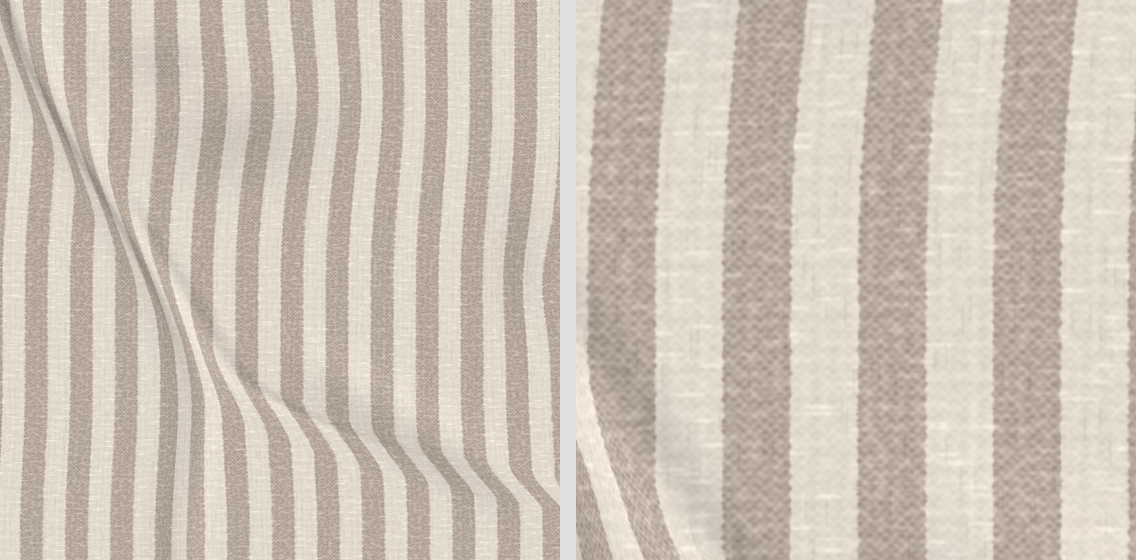
Left, the full canvas; right, a detail of the centre.
This texture is drawn by a WebGL 2 fragment shader. Its source:

```glsl
#version 300 es
precision highp float;
uniform vec2 u_resolution;
out vec4 fragColor;

vec2 hash2(vec2 p) {
    return fract(sin(vec2(dot(p, vec2(127.1, 311.7)), dot(p, vec2(269.5, 183.3)))) * 4375.85);
}

// Distance to the nearest scattered point
float cellular(vec2 p) {
    vec2 cell = floor(p), f = fract(p);
    float nearest = 8.0;
    for (int j = -1; j <= 1; j++)
        for (int i = -1; i <= 1; i++) {
            vec2 o = vec2(i, j);
            vec2 d = o + hash2(cell + o) - f;
            nearest = min(nearest, dot(d, d));
        }
    return sqrt(nearest);
}

float bump(float d, float width) {
    return exp(-d * d / (width * width));
}

float blob(vec2 d, vec2 size) {
    return exp(-dot(d / size, d / size));
}

float leftOf(float d, float width) {
    return 1.0 - smoothstep(-width, width, d);
}

// Signed distances across the sharp crease (x) and the broad ridge (y)
vec2 foldDistances(vec2 p, float t) {
    float crease = 0.345 * smoothstep(-0.1, 0.75, t) - 0.03 * smoothstep(0.7, 1.0, t);
    float late = max(t - 0.64, 0.0);
    float ridge = 0.62 * t - 0.04 + 8.0 * late * late;
    return p.x - vec2(crease, ridge);
}

// Sideways pull of the cloth caused by the folds
float drape(vec2 p, float t, vec2 folds) {
    float pull = -0.015 * smoothstep(0.2, 0.5, t) * (1.0 - 0.7 * smoothstep(0.7, 0.95, t));
    pull += mix(0.052, 0.033, smoothstep(0.7, 0.95, t)) * leftOf(folds.x, 0.05);
    pull += 0.055 * leftOf(folds.y, 0.035 + 0.12 * smoothstep(0.6, 0.85, t));
    pull += 0.014 * blob(vec2(p.x - 0.5, t - 0.17), vec2(0.2, 0.11));
    pull -= 0.018 * blob(vec2(p.x - 1.0, t - 0.51), vec2(0.09, 0.09));
    return pull;
}

// Light and shade of the folds
float foldShade(vec2 p, float t, vec2 folds) {
    float upper = 1.0 - smoothstep(0.4, 0.8, t);
    float lower = smoothstep(0.25, 0.45, t) * (1.0 - smoothstep(0.7, 0.85, t));
    float shade = 1.015 - 0.15 * upper * bump(folds.x + 0.004, 0.009);
    shade -= 0.06 * bump(folds.x + 0.015, 0.035);
    shade += 0.035 * bump(folds.x - 0.035, 0.025);
    shade -= 0.10 * lower * bump(folds.y - 0.055, 0.016);
    shade += 0.04 * lower * bump(folds.y - 0.02, 0.025);
    shade -= 0.08 * blob(vec2(p.x - 0.43, t - 0.25), vec2(0.13, 0.08));
    shade -= 0.06 * blob(vec2(p.x - 0.28, t - 0.11), vec2(0.08, 0.05));
    shade -= 0.05 * blob(vec2(p.x - 0.92, t - 0.45), vec2(0.05, 0.12));
    // Diagonal swell toward the lower right
    float swell = t - 0.36 - 0.55 * p.x;
    float reach = smoothstep(0.45, 0.65, p.x) * (1.0 - smoothstep(0.8, 1.0, p.x));
    shade += reach * (0.03 * bump(swell + 0.05, 0.04) - 0.07 * bump(swell - 0.035, 0.045));
    return shade;
}

void main() {
    vec2 p = gl_FragCoord.xy / u_resolution;
    float t = 1.0 - p.y;
    vec2 folds = foldDistances(p, t);
    vec2 cloth = vec2(p.x - drape(p, t, folds), p.y + 0.003 * sin(p.x * 9.0));

    // Woven stripes with slightly ragged edges
    float grain = cellular(cloth * vec2(130.0, 220.0)) - 0.45;
    float across = (cloth.x - 0.0534) / 0.0805;
    float soft = 0.012 + 0.7 * fwidth(across);
    float offset = abs(fract(across + 0.5) - 0.5) + 0.025 * grain;
    float dark = 1.0 - smoothstep(0.25 - soft, 0.25 + soft, offset);
    vec3 cream = vec3(0.877, 0.842, 0.797);
    vec3 flax = vec3(0.713, 0.662, 0.612);
    vec3 color = mix(cream, flax, dark);

    // Plain weave, faded where the threads get too fine
    vec2 thread = cloth * 160.0;
    vec2 fade = 1.0 - smoothstep(0.3, 0.55, fwidth(thread));
    vec2 wave = sin(thread * 6.2832) * fade;
    float weave = wave.x * wave.y * mix(0.012, 0.035, dark);
    weave += grain * mix(0.05, 0.13, dark);

    // Uneven yarns and scattered slubs
    weave += 0.007 * (sin(cloth.y * 391.0 + 2.0 * sin(cloth.x * 17.0)) + sin(cloth.y * 617.0));
    weave += 0.006 * (sin(cloth.x * 433.0) + sin(cloth.x * 701.0 + sin(cloth.y * 23.0)));
    float weftSlub = 1.0 - smoothstep(0.04, 0.22, cellular(cloth * vec2(17.0, 95.0)));
    float warpSlub = 1.0 - smoothstep(0.04, 0.2, cellular(cloth.yx * vec2(14.0, 110.0) + 7.0));
    weave += 0.05 * weftSlub - 0.03 * warpSlub;

    fragColor = vec4(clamp((color + weave) * foldShade(p, t, folds), 0.0, 1.0), 1.0);
}
```
